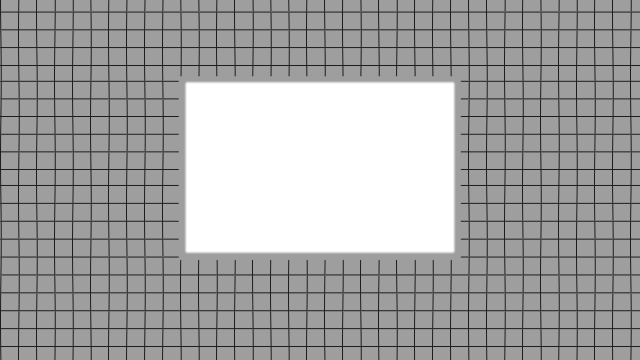
Give the GLSL for this background, as a WebGL 1 fragment shader.

```glsl
precision highp float;
// A grey wall of thin, slightly uneven black grid lines around a soft white panel.
// The canvas is 20 units high, so one grid cell is about one unit. Lines use exact
// pixel coverage, and rounded-box distances give the clear margin and the panel glow.
uniform vec2 u_resolution;

float hash(float n) {
  return fract(sin(n * 12.9898) * 43758.5453);
}

// Signed distance to a rounded box
float boxDistance(vec2 p, vec2 halfSize, float radius) {
  vec2 q = abs(p) - halfSize + radius;
  return length(max(q, 0.0)) + min(max(q.x, q.y), 0.0) - radius;
}

// Signed offset from the nearest line of a repeated set
float lineOffset(float x, float start, float pitch) {
  return (fract((x - start) / pitch + 0.5) - 0.5) * pitch;
}

// Share of a pixel covered by a line
float lineCoverage(float offset, float width, float pixel) {
  float near = clamp((width * 0.5 - offset) / pixel + 0.5, 0.0, 1.0);
  float far = clamp((-width * 0.5 - offset) / pixel + 0.5, 0.0, 1.0);
  return near - far;
}

// Small sideways drift, different for each line
float wobble(float along, float id) {
  return 0.018 * sin(along * 0.7 + 6.283 * hash(id));
}

void main() {
  vec2 p = gl_FragCoord.xy / u_resolution * vec2(35.556, 20.0);
  float pixel = 20.0 / u_resolution.y;
  float depth = 20.0 - p.y;

  // Columns are even; rows fall into three bands with slightly different pitch
  float column = lineOffset(p.x + wobble(p.y, floor(p.x + 0.45)), 0.05, 1.0);
  float row = lineOffset(depth, 0.67, 0.988);
  if (depth > 4.07) row = lineOffset(depth, 4.514, 0.981);
  if (depth > 9.8) row = lineOffset(depth, 10.3, 0.995);
  float grid = max(lineCoverage(column, 0.047, pixel), lineCoverage(row, 0.047, pixel));

  // Clear margin around the panel
  float margin = boxDistance(p - vec2(17.766, 10.66), vec2(7.836, 5.104), 0.0);
  grid *= clamp(margin / pixel + 0.5, 0.0, 1.0);
  vec3 color = mix(vec3(0.618), vec3(0.02), grid);

  // White panel with a blurred edge
  float panel = boxDistance(p - vec2(17.778, 10.694), vec2(7.477, 4.745), 0.14);
  color = mix(color, vec3(1.0), 1.0 - smoothstep(-0.12, 0.1, panel));

  gl_FragColor = vec4(color, 1.0);
}
```
